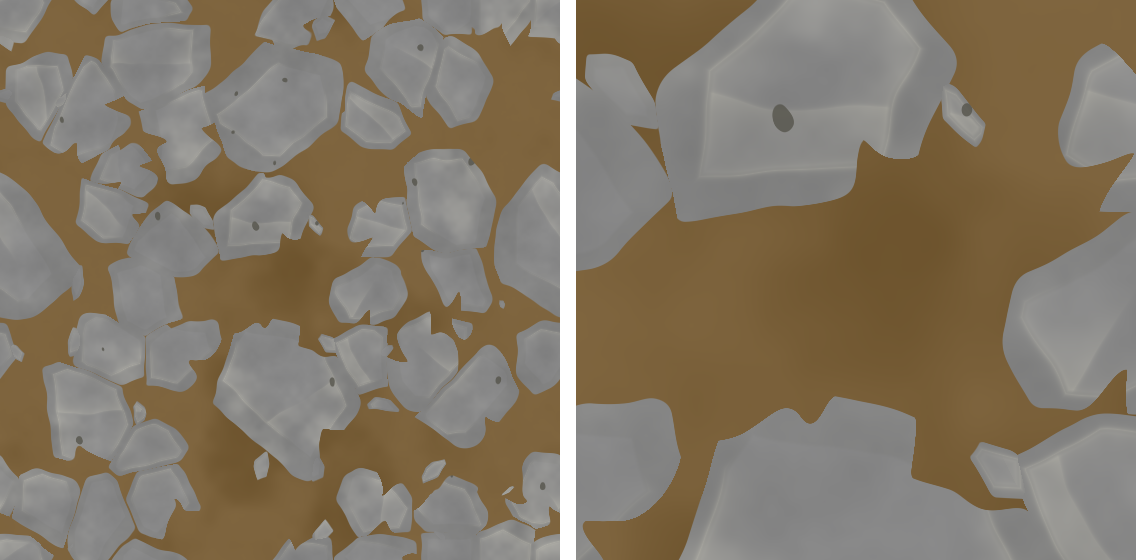
Left, the full canvas; right, a detail of the centre.
Reproduce this texture procedurally as a Shadertoy shader.

```glsl
// Bevelled grey stones and small chips scattered over brown earth, tiling seamlessly.

const vec3 EARTH      = vec3(0.495, 0.393, 0.243);
const vec3 EARTH_DARK = vec3(0.433, 0.333, 0.183);
const vec3 STONE_RIM  = vec3(0.512, 0.512, 0.510);
const vec3 STONE_FACE = vec3(0.526, 0.526, 0.527);
const vec3 STONE_LIT  = vec3(0.680, 0.674, 0.640);
const vec3 SPECK      = vec3(0.335, 0.330, 0.295);
const vec2 PAN = vec2(0.375, 0.575);   // part of the tile at the lower left
const float GRID = 4.0;          // blocks per side: one boulder or four stones each
const float BOULDER_SIZE = 0.122;
const float STONE_SIZE = 0.071;
const float CHIP_GRID = 9.0;
const float CHIP_SIZE = 0.015;
const float SPECK_GRID = 13.0;
const float JITTER = 0.24;
const float BITE_DEPTH = 0.036;
const float TAU = 6.2831853;

struct Stone { vec2 center; float size; vec2 id; };

vec3 hash3(vec2 p) {
    vec3 q = fract(p.xyx * vec3(0.1031, 0.1030, 0.0973));
    q += dot(q, q.yxz + 33.33);
    return fract((q.xxy + q.yzz) * q.zyx);
}

// Whole cell index wrapped to 0 .. cells - 1, safe against rounding
vec2 wrap(vec2 cell, float cells) {
    return floor(mod(cell + 0.5, cells));
}

// Value noise that wraps after "cells" whole cells
float noise(vec2 p, float cells) {
    vec2 i = floor(p * cells), f = fract(p * cells);
    f = f * f * (3.0 - 2.0 * f);
    vec2 a = wrap(i, cells) + cells * 3.0, b = wrap(i + 1.0, cells) + cells * 3.0;
    return mix(mix(hash3(a).x, hash3(vec2(b.x, a.y)).x, f.x),
               mix(hash3(vec2(a.x, b.y)).x, hash3(b).x, f.x), f.y);
}

float fbm(vec2 p, float cells) {
    float sum = 0.0, amp = 0.533;
    for (int i = 0; i < 4; i++) {
        sum += amp * noise(p, cells);
        cells *= 2.0;
        amp *= 0.5;
    }
    return sum;
}

float smoothMax(float a, float b, float k) {
    float h = max(k - abs(a - b), 0.0) / k;
    return max(a, b) + h * h * k * 0.25;
}

mat2 rotation(float a) {
    return mat2(cos(a), -sin(a), sin(a), cos(a));
}

// Coverage of a shape from its signed distance
float inside(float d, float px) {
    return 1.0 - smoothstep(-0.65 * px, 0.65 * px, d);
}

// Irregular polygon; "ridge" is the distance to its inner bevel edge
float polygon(vec2 q, float size, vec2 id, out float ridge) {
    float d = -1.0, axis = TAU * hash3(id + 0.5).x;
    ridge = -1.0;
    for (int i = 0; i < 7; i++) {
        vec3 h = hash3(id + vec2(17.0, 5.0) * float(i + 1));
        float a = TAU * (float(i) + 0.75 * h.x) / 7.0;
        float reach = size * mix(0.82, 1.2, h.y) * (1.0 + 0.17 * cos(2.0 * (a - axis)));
        float side = dot(q, vec2(cos(a), sin(a))) - reach;
        d = smoothMax(d, side, 0.11 * size);
        ridge = max(ridge, side + size * mix(0.08, 0.38, h.z));
    }
    return d;
}

// Stone k of a block; false where the earth stays bare
bool getStone(vec2 block, int k, out Stone s) {
    vec2 w = wrap(block, GRID), sub = vec2(k & 1, k >> 1);
    float rank = wrap(vec2(w.x + 2.0 * w.y), 4.0).x;
    bool boulder = rank == 1.0 && w.y != 2.0;
    s.id = boulder ? w + 40.0 : 2.0 * w + sub;
    vec3 h = hash3(s.id + 3.0), turn = hash3(w + 71.0);
    vec2 home = boulder ? vec2(0.0) : rotation(TAU * turn.x) * (0.5 * sub - 0.25);
    s.center = (block + 0.5 + home + JITTER * (h.xy - 0.5)) / GRID;
    s.size = boulder ? BOULDER_SIZE : STONE_SIZE * mix(0.78, 1.22, h.z);
    float order = wrap(vec2(float(k) + floor(4.0 * turn.y)), 4.0).x;
    return boulder ? k == 0 : order >= floor(rank * rank / 3.0 + 0.01);
}

float power(vec2 p, Stone s) {
    vec2 q = p - s.center;
    return dot(q, q) - s.size * s.size;
}

void mainImage(out vec4 fragColor, in vec2 fragCoord) {
    vec2 uv = fract(fragCoord / iResolution.xy + PAN);
    float px = 1.0 / min(iResolution.x, iResolution.y);
    vec2 wobble = vec2(noise(uv, 15.0), noise(uv, 17.0)) - 0.5;
    wobble += 0.35 * (vec2(noise(uv, 38.0), noise(uv, 41.0)) - 0.5);
    vec2 p = uv + 0.011 * wobble, block = floor(p * GRID);

    // Stone that owns this place
    Stone own, s;
    float best = 9.0;
    for (int n = 0; n < 36; n++) {
        vec2 b = block + vec2((n / 4) % 3, n / 12) - 1.0;
        if (getStone(b, n % 4, s) && power(p, s) < best) { best = power(p, s); own = s; }
    }

    // Outline: own polygon cut by the borders to its neighbours
    float ridge, chipRidge;
    vec2 q = p - own.center;
    float d = polygon(q, own.size, own.id, ridge);
    float gap = 0.006 * noise(uv, 9.0) - 0.0035;
    for (int n = 0; n < 36; n++) {
        vec2 b = block + vec2((n / 4) % 3, n / 12) - 1.0;
        float apart = 0.0;
        if (getStone(b, n % 4, s)) apart = distance(s.center, own.center);
        if (apart > 0.001) d = smoothMax(d, gap - (power(p, s) - best) / (2.0 * apart), 0.005);
    }
    ridge = max(ridge, d + 0.009);

    // Ragged notches around some stones
    vec3 trait = hash3(own.id + 90.0);
    float turns = 3.0 * atan(q.y, q.x) / TAU + trait.y + 0.6 * noise(uv, 19.0);
    float saw = fract(turns), tooth = wrap(vec2(floor(turns)), 3.0).x;
    float bite = smoothstep(0.45, 0.92, saw) * (1.0 - smoothstep(0.93, 1.0, saw));
    float depth = BITE_DEPTH * step(0.4, trait.x) * smoothstep(0.4, 0.8, hash3(own.id + 60.0 + 7.0 * tooth).y);
    d += depth * bite;

    // Small loose chips
    vec2 chipCell = floor(p * CHIP_GRID), chipId = wrap(chipCell, CHIP_GRID) + 100.0;
    vec3 ch = hash3(chipId);
    vec2 c = p - (chipCell + 0.5 + 0.45 * (ch.xy - 0.5)) / CHIP_GRID;
    c = rotation(TAU * ch.x) * c * vec2(0.75, 1.5);
    float chip = polygon(c, CHIP_SIZE * mix(0.4, 1.4, ch.y), chipId, chipRidge);
    if (ch.z < 0.42 && chip < d) { d = chip; ridge = chipRidge; }

    // Earth with soft dark patches
    vec3 earth = mix(EARTH, EARTH_DARK, smoothstep(0.5, 0.82, fbm(uv, 5.0)));
    earth += 0.014 * (fbm(uv, 24.0) - 0.5);

    // Stone faces, lit bevel ridges and a crease
    float face = smoothstep(0.001, 0.004, 0.001 - ridge);
    float patchy = smoothstep(0.28, 0.68, noise(uv, 11.0));
    float light = 0.38 * smoothstep(0.48, 0.85, fbm(uv, 10.0));
    light += patchy * (0.55 * exp(-abs(ridge) / 0.0016) + 0.3 * face * exp(min(ridge, 0.0) / 0.015));
    float slant = TAU * trait.y;
    float crease = dot(q, vec2(cos(slant), sin(slant))) - 0.25 * own.size * (trait.z - 0.3);
    float fall = crease > 0.0 ? 0.016 : 0.0015;
    light += 0.4 * face * patchy * step(0.45, trait.z) * exp(-abs(crease) / fall);
    vec3 stone = mix(mix(STONE_RIM, STONE_FACE, face), STONE_LIT, min(light, 1.0));
    stone += 0.09 * (fbm(uv, 20.0) - 0.5);

    // Dark specks
    vec2 dotCell = floor(p * SPECK_GRID);
    vec3 sp = hash3(wrap(dotCell, SPECK_GRID) + 200.0);
    vec2 o = p - (dotCell + 0.5 + 0.6 * (sp.xy - 0.5)) / SPECK_GRID;
    float speck = length(o * vec2(1.0, 0.75)) - mix(0.0025, 0.0065, sp.x) - 0.005 * (noise(uv, 90.0) - 0.5);
    stone = mix(stone, SPECK, 0.8 * step(sp.z, 0.18) * inside(speck, px));

    fragColor = vec4(mix(earth, stone, inside(d, px)), 1.0);
}
```
